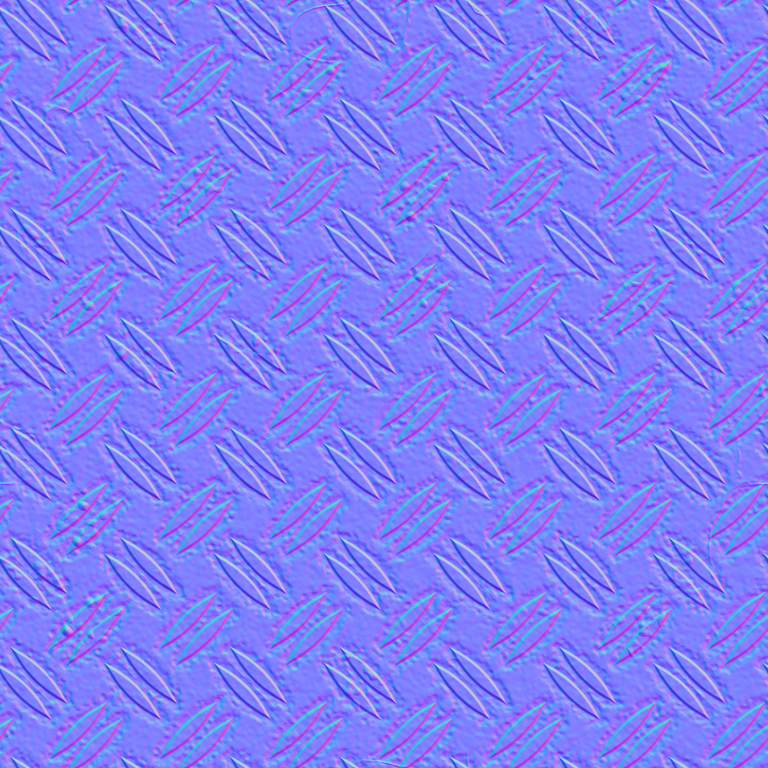
This texture map is drawn by a three.js fragment shader. Its source:

```glsl
#define TILES 7.0
#define LEAF_LENGTH 0.355
#define LEAF_WIDTH 0.062
#define LEAF_GAP 0.103
#define LEAF_HEIGHT 0.023
#define MOAT_DEPTH 0.015
#define MOAT_REACH 0.095
#define GRAIN 0.0045
#define WEAR 0.04
#define SCRATCH 0.007
#define SLOPE_STEP 0.006

varying vec2 vUv;

float hash(vec2 p, float seed) {
  vec3 q = fract(vec3(p.xyx + seed) * vec3(0.1031, 0.1030, 0.0973));
  q += dot(q, q.yzx + 33.33);
  return fract((q.x + q.y) * q.z);
}

// Smooth cellular noise: one random bump or pit per cell, wrapping at the border
float bumps(vec2 p, float freq, float seed) {
  p *= freq;
  vec2 base = floor(p);
  float sum = 0.0;
  for (int j = -1; j <= 1; j++) {
    for (int i = -1; i <= 1; i++) {
      vec2 cell = base + vec2(float(i), float(j));
      vec2 id = mod(cell, freq * TILES);
      vec2 r = cell + vec2(hash(id, seed), hash(id, seed + 17.0)) - p;
      float w = max(0.0, 1.0 - dot(r, r));
      sum += (hash(id, seed + 41.0) - 0.5) * w * w;
    }
  }
  return sum;
}

// Signed distance to a pointed lens lying along y
float leafDistance(vec2 p) {
  p = abs(p);
  float offset = (LEAF_LENGTH * LEAF_LENGTH - LEAF_WIDTH * LEAF_WIDTH) / (2.0 * LEAF_WIDTH);
  float radius = offset + LEAF_WIDTH;
  return (p.y - LEAF_LENGTH) * offset > p.x * LEAF_LENGTH
    ? length(p - vec2(0.0, LEAF_LENGTH))
    : length(p + vec2(offset, 0.0)) - radius;
}

// Twin leaves once per tile; x is distance, y is a random value per pair
vec2 leafPair(vec2 p, vec2 centre, float lean) {
  vec2 q = p - centre;
  vec2 id = floor(q + 0.5);
  q -= id;
  float along = (q.x + lean * q.y) * 0.70711;
  float across = (q.x - lean * q.y) * 0.70711;
  float d = leafDistance(vec2(abs(across) - LEAF_GAP, along));
  return vec2(d, hash(mod(id, TILES), 5.0 + lean));
}

float plateHeight(vec2 p) {
  vec2 falling = leafPair(p, vec2(0.282, 0.772), -1.0);
  vec2 rising = leafPair(p, vec2(0.790, 0.270), 1.0);
  vec2 pair = falling.x < rising.x ? falling : rising;
  float fine = bumps(p, 26.0, 1.0);

  // Raised leaves with crisp edges in a ragged sunken moat
  float h = LEAF_HEIGHT * (1.0 - smoothstep(-0.020, 0.009, pair.x));
  float ragged = pair.x + 0.045 * fine;
  h -= MOAT_DEPTH * (1.0 - smoothstep(0.01, MOAT_REACH, ragged));

  // Rolled metal grain
  h += GRAIN * (fine + 0.9 * bumps(p, 10.0, 2.0));

  // Dents on some pairs
  float worn = smoothstep(0.35, 0.95, pair.y) * (1.0 - smoothstep(-0.01, 0.07, pair.x));
  h += WEAR * worn * max(0.0, bumps(p, 16.0, 3.0) - 0.08);

  // Sparse curling scratches
  float curl = 1.0 - smoothstep(0.0, 0.05, abs(bumps(p, 3.0, 7.0) + 0.04 * fine));
  h += SCRATCH * curl * smoothstep(0.26, 0.40, bumps(p, 1.0, 9.0));
  return h;
}

void main() {
  vec2 p = vUv * TILES;
  vec2 e = vec2(SLOPE_STEP, 0.0);
  vec2 slope = vec2(plateHeight(p + e) - plateHeight(p - e),
                    plateHeight(p + e.yx) - plateHeight(p - e.yx)) / (2.0 * SLOPE_STEP);
  vec3 normal = normalize(vec3(-slope, 1.0));
  gl_FragColor = vec4(normal * 0.5 + 0.5, 1.0);
}
```
